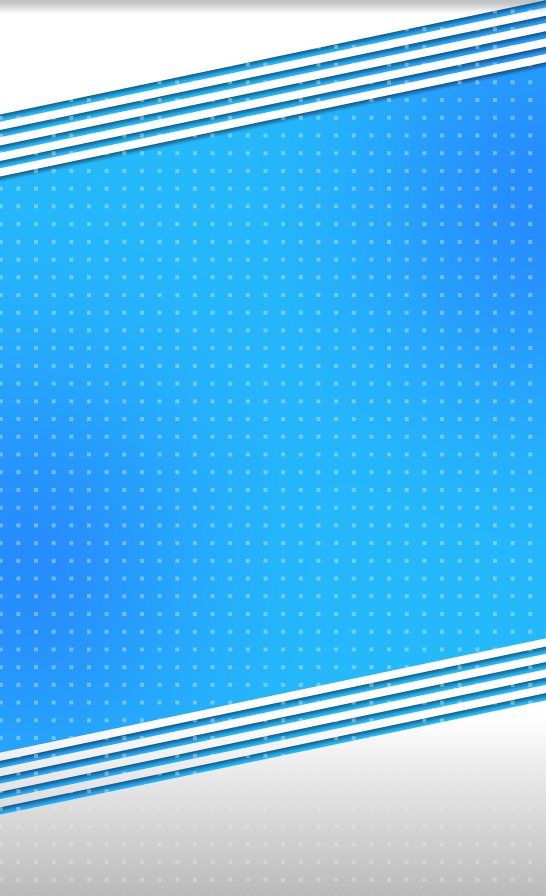
A Shadertoy shader for this background:

```glsl
// A slanted blue panel between two sheets of pale paper. Each sheet ends in
// four slanted stripes that cast soft shadows; a grid of small squares lies on top.
// Built from one mirrored stripe distance, two soft blue glows and a repeated cell.

#define SLOPE 0.2094            // rise of the stripes per unit of width
#define PANEL_MID 0.4815        // height of the panel centre at the left edge
#define PANEL_HALF 0.3215       // half height of the panel
#define STRIPE_PERIOD 0.0173    // distance from one stripe to the next
#define STRIPE_WIDTH 0.0092     // width of a paper stripe
#define STRIPE_COUNT 4.0
#define SHADOW_DROP 0.0035      // how far shadows fall below the paper
#define SHADOW_BLUR 0.0042
#define DOT_SPACING vec2(0.0197, 0.01978)
#define DOT_ORIGIN vec2(0.0008, 0.651)
#define DOT_HALF 0.0022
#define DOT_ALPHA 0.42

const vec3 CYAN = vec3(0.14, 0.73, 0.98);
const vec3 BLUE = vec3(0.15, 0.55, 0.99);
const vec3 SHADOW_TINT = vec3(0.55, 0.52, 0.55);
const vec3 DOT_COLOR = vec3(0.90, 0.92, 0.86);

// Signed distance to the paper, negative inside; height is measured along the left edge
float paperDistance(float height) {
    float depth = abs(height - PANEL_MID) - PANEL_HALF;
    float halfWidth = 0.5 * STRIPE_WIDTH;
    float index = clamp(round((depth - halfWidth) / STRIPE_PERIOD), 0.0, STRIPE_COUNT);
    float stripe = abs(depth - index * STRIPE_PERIOD - halfWidth) - halfWidth;
    float sheet = STRIPE_COUNT * STRIPE_PERIOD - depth;
    return min(stripe, sheet);
}

float glow(vec2 p, vec2 center, vec2 radius) {
    vec2 q = (p - center) / radius;
    return exp(-dot(q, q));
}

vec3 panelColor(vec2 p) {
    float blueness = glow(p, vec2(0.61, 0.78), vec2(0.20, 0.24))
                   + glow(p, vec2(0.02, 0.37), vec2(0.20, 0.24));
    return mix(CYAN, BLUE, min(blueness, 1.0));
}

// White paper, greyer toward the bottom and in a thin band at the top
vec3 paperColor(float y) {
    float bottomShade = mix(0.73, 1.0, clamp(y / 0.2, 0.0, 1.0));
    float topShade = mix(1.0, 0.76, smoothstep(0.982, 1.0, y));
    return vec3(bottomShade * topShade);
}

float dotMask(vec2 p, float pixel) {
    vec2 cell = (p - DOT_ORIGIN) / DOT_SPACING;
    vec2 offset = abs(cell - round(cell)) * DOT_SPACING;
    vec2 cover = clamp(0.5 + (DOT_HALF - offset) / pixel, 0.0, 1.0);
    return cover.x * cover.y;
}

void mainImage(out vec4 fragColor, in vec2 fragCoord) {
    float pixel = 1.0 / iResolution.y;
    vec2 p = fragCoord * pixel;
    float height = p.y - SLOPE * p.x;

    // Panel with the shadows of the paper above it
    vec3 color = panelColor(p);
    float shadow = 1.0 - smoothstep(-SHADOW_BLUR, SHADOW_BLUR,
                                    paperDistance(height + SHADOW_DROP));
    color *= mix(vec3(1.0), SHADOW_TINT, shadow);

    // Paper sheets and stripes
    float paper = clamp(0.5 - paperDistance(height) / pixel, 0.0, 1.0);
    color = mix(color, paperColor(p.y), paper);

    // Pale squares, which only ever lighten
    vec3 dotted = mix(color, DOT_COLOR, DOT_ALPHA * dotMask(p, pixel));
    color = max(color, dotted);

    fragColor = vec4(color, 1.0);
}
```
